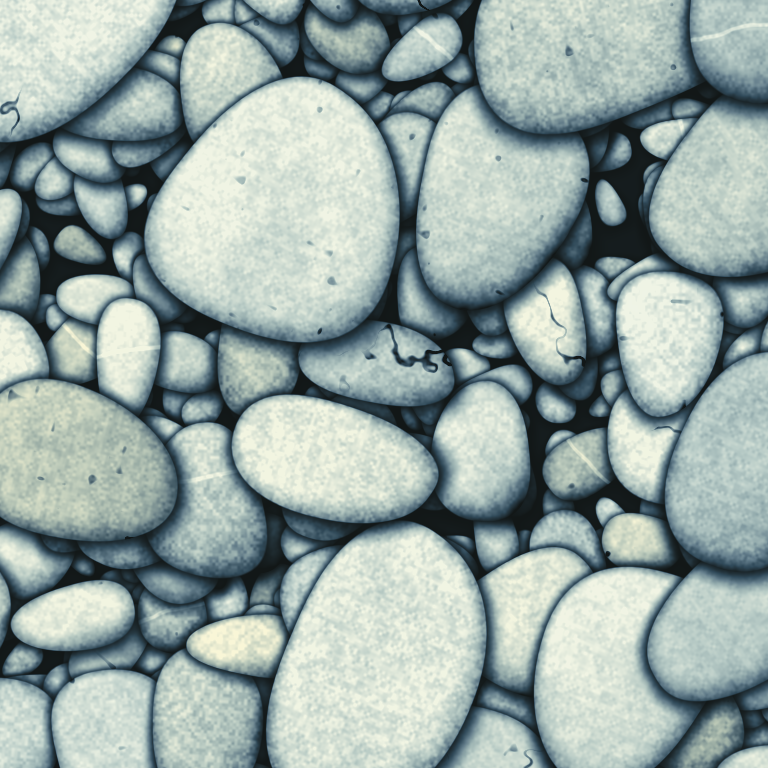
A WebGL 1 fragment shader for this texture:

```glsl
precision highp float;
uniform vec2 u_resolution;

#define SMALLEST_CELL 0.063
#define LAYER_GROWTH 1.69
#define JITTER 0.31
#define ROUNDNESS 2.25
#define RIM_WIDTH 0.026
#define SHADOW_WIDTH 0.021
#define GRAIN 0.34
#define MOTTLE 0.2
#define VEIN_CHANCE 0.1
#define CRACK_CHANCE 0.2
#define WARM_CHANCE 0.14

const vec2 LIGHT = vec2(-0.45, 0.89);

float hash(vec2 p) {
  return fract(sin(dot(p, vec2(127.1, 311.7))) * 43758.55);
}

float noise(vec2 p) {
  vec2 i = floor(p), f = fract(p);
  f = f * f * (3.0 - 2.0 * f);
  return mix(mix(hash(i), hash(i + vec2(1.0, 0.0)), f.x),
             mix(hash(i + vec2(0.0, 1.0)), hash(i + vec2(1.0, 1.0)), f.x), f.y);
}

float fbm(vec2 p) {
  return 0.55 * noise(p) + 0.3 * noise(p * 2.1 + 7.3) + 0.15 * noise(p * 4.3 + 3.1);
}

// Tone 0..1 to colour: shadow ink, deep blue, slate, grey, pale, cream
vec3 ramp(float tone) {
  float t = tone * 5.0;
  vec3 c = mix(vec3(0.07, 0.09, 0.09), vec3(0.19, 0.29, 0.35), clamp(t, 0.0, 1.0));
  c = mix(c, vec3(0.39, 0.49, 0.54), clamp(t - 1.0, 0.0, 1.0));
  c = mix(c, vec3(0.58, 0.67, 0.67), clamp(t - 2.0, 0.0, 1.0));
  c = mix(c, vec3(0.73, 0.80, 0.77), clamp(t - 3.0, 0.0, 1.0));
  return mix(c, vec3(0.88, 0.91, 0.85), clamp(t - 4.0, 0.0, 1.45));
}

// Signed distance to a rounded, slightly egg-shaped and lumpy pebble
float pebble(vec2 q, vec2 radii, vec2 seed) {
  q.y *= 1.0 + (hash(seed + 5.1) - 0.5) * 0.6 * q.x / radii.x;
  vec2 n = q / radii;
  float angle = atan(n.y, n.x + 1e-5);
  float f = pow(dot(pow(abs(n) + 1e-4, vec2(ROUNDNESS)), vec2(1.0)), 1.0 / ROUNDNESS);
  f *= 1.0 + 0.035 * sin(2.0 * angle + 6.28 * hash(seed + 6.2))
           + 0.035 * sin(3.0 * angle + 6.28 * hash(seed + 7.3));
  return f * (f - 1.0) / (length(n / radii) + 1e-4);
}

// Lays one stone over the surface; x is tone, y is warmth
void layStone(inout vec2 surface, vec2 p, float cell, float layer, vec2 seed) {
  float major = cell * mix(0.42, 0.66, hash(seed + 1.3));
  if (length(p) > major * 1.35 + 0.05) return;
  vec2 radii = major * vec2(1.0, mix(0.5, 0.86, hash(seed + 2.7)));
  float turn = 0.9 + 3.14 * (hash(seed + 3.9) - 0.5) * 0.95;
  float c = cos(turn), s = sin(turn);
  vec2 q = vec2(c * p.x + s * p.y, c * p.y - s * p.x);
  float d = pebble(q, radii, seed);
  float facing = dot(p / (length(p) + 1e-4), LIGHT);

  // Contact shadow, wider away from the light
  float reach = SHADOW_WIDTH * (0.6 + 0.18 * layer) * (1.0 - 0.5 * facing);
  surface.x *= mix(0.05, 1.0, smoothstep(-0.003, reach, d));

  // Body tone with a darkened rim, a gentle dome and a shaded side
  float tone = mix(0.74, 1.07, hash(seed + 4.4)) - 0.11 * max(1.5 - layer, 0.0);
  float rim = min(RIM_WIDTH, radii.y * 0.6) * (1.0 - 0.6 * facing);
  tone *= mix(0.3, 1.0, sqrt(smoothstep(-0.1 * rim, rim, -d)));
  float height = dot(p, LIGHT) / major;
  tone += 0.08 * height - 0.32 * hash(seed + 14.9) * smoothstep(0.1, 1.0, -height);

  // Broad patches and mottling that follow the stone
  tone += MOTTLE * (fbm(q * 11.0 + seed * 2.3) - 0.5);
  tone += MOTTLE * (fbm(q * 42.0 + seed * 3.7) - 0.5);

  // Fine grain with scattered pits
  float roughness = 0.6 + 0.7 * hash(seed + 8.8);
  float grain = 0.65 * noise(q * 245.0 + seed) + 0.35 * noise(q * 125.0 + seed) - 0.5;
  tone += GRAIN * roughness * grain * smoothstep(0.0, 0.5, tone);
  tone -= 0.4 * smoothstep(0.9, 0.97, noise(q * 62.0 + seed * 5.3)) * step(0.7, hash(seed + 15.3));

  // Occasional pale vein or broken dark crack
  float kind = hash(seed + 9.6);
  float wander = fbm(q * 22.0 + seed) - 0.5;
  float offset = (hash(seed + 10.2) - 0.5) * major * 0.7;
  float vein = abs(q.x + 0.2 * q.y - offset + 0.012 * wander);
  float crack = abs(q.y - 0.3 * q.x - 0.4 * offset + 0.12 * wander);
  float broken = smoothstep(0.35, 0.65, noise(q * 22.0 + seed * 1.9));
  tone += 0.22 * step(kind, VEIN_CHANCE) * step(0.5, layer) * (1.0 - smoothstep(0.001, 0.004, vein));
  tone -= 0.65 * step(1.0 - CRACK_CHANCE, kind) * step(1.5, layer) * broken
        * (1.0 - smoothstep(0.001, 0.002 + 0.004 * broken, crack));

  float warmth = step(hash(seed + 11.5), WARM_CHANCE) + 0.5 * (hash(seed + 12.1) - 0.6);
  float edge = 0.9 / u_resolution.y;
  surface = mix(surface, vec2(tone, warmth), 1.0 - smoothstep(-edge, edge, d));
}

void main() {
  vec2 uv = gl_FragCoord.xy / u_resolution.y;
  vec2 surface = vec2(0.02, 0.0);

  // Small stones first, larger ones resting on top
  for (int k = 0; k < 4; k++) {
    float layer = float(k);
    float cell = SMALLEST_CELL * pow(LAYER_GROWTH, layer);
    float presence = 1.05 - 0.052 * layer * layer;
    vec2 grid = uv / cell + layer * vec2(3.37, 5.71);
    for (int j = -1; j <= 1; j++) {
      for (int i = -1; i <= 1; i++) {
        vec2 id = floor(grid) + vec2(float(i), float(j));
        vec2 seed = id + layer * 37.0;
        vec2 jitter = vec2(hash(seed + 0.4), hash(seed + 0.8)) - 0.5;
        vec2 center = id + 0.5 + 2.0 * JITTER * jitter;
        if (hash(seed + 13.7) < presence) layStone(surface, (grid - center) * cell, cell, layer, seed);
      }
    }
  }

  vec3 color = ramp(surface.x) + surface.y * surface.x * vec3(0.03, 0.005, -0.045);
  gl_FragColor = vec4(clamp(color, 0.0, 1.0), 1.0);
}
```
